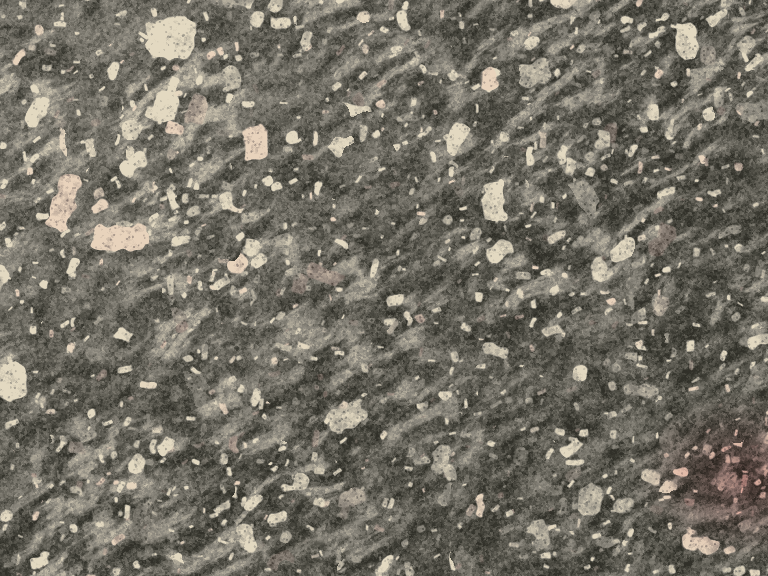
A WebGL 2 fragment shader for this texture:

```glsl
#version 300 es
precision highp float;
// Dark porphyritic stone: pale tilted crystals in a grainy, streaked grey groundmass.

uniform vec2 u_resolution;
out vec4 fragColor;

const vec3 DARK = vec3(0.18, 0.18, 0.15);
const vec3 MID = vec3(0.55, 0.535, 0.495);
const vec3 PALE = vec3(0.89, 0.85, 0.755);
const float FLOW_ANGLE = 0.75;

vec4 hash4(vec2 p) {
    vec4 q = fract(p.xyxy * vec4(0.1031, 0.1030, 0.0973, 0.1099));
    q += dot(q, q.wzxy + 33.33);
    return fract((q.xxyz + q.yzzw) * q.zywx);
}

vec2 rotate(vec2 p, float angle) {
    float c = cos(angle), s = sin(angle);
    return vec2(c * p.x + s * p.y, c * p.y - s * p.x);
}

float valueNoise(vec2 p) {
    vec2 i = floor(p), f = fract(p);
    f = f * f * (3.0 - 2.0 * f);
    float low = mix(hash4(i).x, hash4(i + vec2(1, 0)).x, f.x);
    float high = mix(hash4(i + vec2(0, 1)).x, hash4(i + vec2(1, 1)).x, f.x);
    return mix(low, high, f.y);
}

float fbm(vec2 p) {
    float sum = 0.0, amp = 0.53;
    for (int i = 0; i < 4; i++) {
        sum += amp * valueNoise(p);
        p = rotate(p, 0.35) * 2.03 + 17.0;
        amp *= 0.5;
    }
    return sum;
}

// Cellular noise: x = distance to the nearest seed, y = random shade of its cell.
vec2 cellular(vec2 p) {
    vec2 base = floor(p), nearest = vec2(9.0, 0.0);
    for (int y = -1; y <= 1; y++)
    for (int x = -1; x <= 1; x++) {
        vec2 id = base + vec2(x, y);
        vec4 h = hash4(id + 50.0);
        float d = length(id + h.xy - p);
        if (d < nearest.x) nearest = vec2(d, h.z);
    }
    return nearest;
}

// Layered sines that bend straight features.
vec2 bend(vec2 p) {
    return vec2(sin(p.y * 23.0 + 2.0 * sin(p.x * 11.0)) + 0.5 * sin(p.y * 51.0 + p.x * 37.0),
                sin(p.x * 19.0 + 2.0 * sin(p.y * 13.0)) + 0.5 * sin(p.x * 47.0 - p.y * 41.0));
}

float roundedBox(vec2 p, vec2 halfSize, float radius) {
    vec2 q = abs(p) - halfSize + radius;
    return length(max(q, 0.0)) + min(max(q.x, q.y), 0.0) - radius;
}

// Scattered crystals: x = coverage, y = brightness, z = pink tint.
vec3 crystals(vec2 p, float cell, float density, float seed, float edge) {
    vec2 base = floor(p / cell);
    vec3 nearest = vec3(9.0, 0.0, 0.0);
    for (int y = -1; y <= 1; y++)
    for (int x = -1; x <= 1; x++) {
        vec2 id = base + vec2(x, y);
        vec4 place = hash4(id + seed), form = hash4(id + seed + 71.0);
        if (place.w > density) continue;
        vec2 center = (id + 0.5 + 0.75 * (place.xy - 0.5)) * cell;
        float angle = FLOW_ANGLE + 2.2 * (place.z - 0.5) + 0.5 * (form.w - 0.5);
        float len = cell * mix(0.16, 0.38, form.x * form.x);
        vec2 halfSize = vec2(len, len * mix(0.36, 0.85, form.y * form.y));
        float radius = halfSize.y * mix(0.6, 1.0, form.w);
        float d = roundedBox(rotate(p - center, angle), halfSize, radius);
        if (d < nearest.x) nearest = vec3(d, form.z, fract(form.w * 7.0));
    }
    return vec3(1.0 - smoothstep(-edge, edge, nearest.x), nearest.yz);
}

void main() {
    vec2 p = gl_FragCoord.xy / u_resolution.y;
    float edge = max(0.8 / u_resolution.y, 0.0018);

    // Groundmass: fine grains with bent, broken streaks
    float grain = cellular(p * 160.0).y - 0.5;
    float fine = cellular(p * 310.0 + 9.0).y - 0.5;
    vec2 flow = rotate(p + 0.009 * bend(p), FLOW_ANGLE - 0.15);
    float streak = fbm(flow * vec2(22.0, 58.0));
    float patches = fbm(p * 6.0 + 4.0);
    float tone = 0.23 + 0.17 * grain + 0.17 * fine + 0.55 * (streak - 0.5);
    tone += 0.22 * smoothstep(0.52, 0.7, streak) * smoothstep(0.3, 0.6, patches);

    // Crystals from tiny to large, with ragged outlines
    vec2 ragged = vec2(valueNoise(p * 75.0), valueNoise(p * 75.0 + 40.0)) - 0.5;
    float mottle = fbm(p * 58.0 + 20.0) - 0.5;
    float pit = 1.0 - smoothstep(0.1, 0.24, cellular(p * 85.0).x);
    float pink = 0.0, cell = 0.024;
    for (int i = 0; i < 4; i++) {
        float density = 0.52 - 0.03 * float(i) + 0.7 * (patches - 0.5);
        vec3 c = crystals(p + ragged * (0.004 + 0.05 * cell), cell, density, 13.0 + 37.0 * float(i), edge);
        float body = mix(0.48, 0.92, smoothstep(0.1, 0.85, c.y));
        body += 0.5 * mottle + 0.16 * grain + 0.1 * fine - 0.25 * pit;
        float cover = c.x * mix(0.55, 0.96, smoothstep(0.05, 0.5, c.y));
        tone = mix(tone, body, cover);
        pink = mix(pink, smoothstep(0.7, 1.0, c.z), cover);
        cell *= 1.95;
    }

    // Soft light from the upper left, then colour
    vec2 uv = gl_FragCoord.xy / u_resolution;
    tone += 0.12 * (1.0 - smoothstep(0.0, 0.9, distance(uv, vec2(0.0, 0.8)))) + 0.02;
    tone = clamp(tone, 0.02, 1.0);
    vec3 color = mix(DARK, MID, smoothstep(0.0, 1.0, tone * 1.9) * 0.3 + 0.7 * min(tone * 1.9, 1.0));
    color = mix(color, PALE, clamp((tone - 0.526) / 0.42, 0.0, 1.0));
    color += pink * vec3(0.025, -0.025, -0.02);
    float stain = 1.0 - smoothstep(0.0, 0.16, distance(uv, vec2(0.97, 0.17)));
    color *= 1.0 - stain * vec3(0.05, 0.22, 0.2);
    fragColor = vec4(color, 1.0);
}
```
